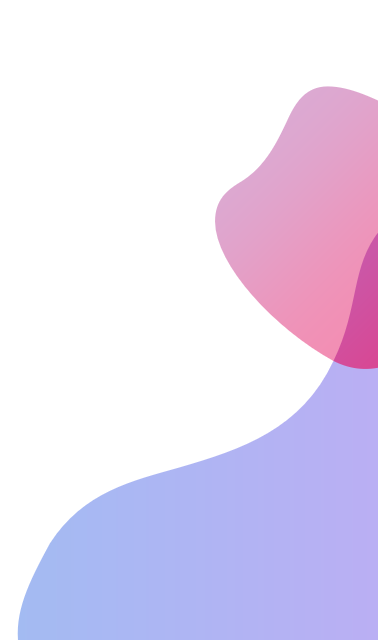
This background is drawn by a WebGL 2 fragment shader. Its source:

```glsl
#version 300 es
precision highp float;
// Two translucent gradient blobs, a periwinkle hill and a pink petal, on white.
uniform vec2 u_resolution;
out vec4 fragColor;

// Closed outlines as chained cubic Bezier curves, in units of canvas height.
const vec2 HILL[19] = vec2[19](
  vec2(.029, -.009), vec2(.022, .043), vec2(.044, .0885),
  vec2(.078, .151), vec2(.130, .232), vec2(.208, .249),
  vec2(.280, .2695), vec2(.378, .298), vec2(.471, .329),
  vec2(.521, .436), vec2(.5625, .521), vec2(.547, .583),
  vec2(.594, .641), vec2(.677, .740), vec2(.677, -.042),
  vec2(.651, -.042), vec2(.4, -.04), vec2(.2, -.03), vec2(.029, -.009));

const vec2 PETAL[19] = vec2[19](
  vec2(.625, .826), vec2(.586, .846), vec2(.547, .865),
  vec2(.512, .865), vec2(.477, .865), vec2(.461, .839),
  vec2(.448, .810), vec2(.432, .776), vec2(.414, .740),
  vec2(.378, .717), vec2(.354, .703), vec2(.336, .6875),
  vec2(.336, .654), vec2(.336, .586), vec2(.430, .486),
  vec2(.521, .436), vec2(.544, .4245), vec2(.570, .419), vec2(.602, .428));

vec2 bezier(vec2 a, vec2 b, vec2 c, vec2 d, float t) {
  float u = 1.0 - t;
  return u * u * u * a + 3.0 * u * u * t * b + 3.0 * u * t * t * c + t * t * t * d;
}

// Signed distance to an outline, negative inside (even-odd crossing test).
float outlineDistance(vec2 p, vec2 pts[19]) {
  float nearest = 1e3, side = 1.0;
  vec2 a = pts[18];
  for (int curve = 0; curve < 18; curve += 3) {
    for (int k = 0; k <= 16; k++) {
      vec2 b = bezier(pts[curve], pts[curve + 1], pts[curve + 2], pts[curve + 3], float(k) / 16.0);
      vec2 edge = b - a, toP = p - a;
      vec2 gap = toP - edge * clamp(dot(toP, edge) / max(dot(edge, edge), 1e-9), 0.0, 1.0);
      nearest = min(nearest, dot(gap, gap));
      if ((a.y > p.y) != (b.y > p.y) && toP.x < edge.x * toP.y / edge.y) side = -side;
      a = b;
    }
  }
  return side * sqrt(nearest);
}

float coverage(float dist) {
  return clamp(0.5 - dist * u_resolution.y, 0.0, 1.0);
}

void main() {
  vec2 p = gl_FragCoord.xy / u_resolution.y;
  float hill = coverage(outlineDistance(p, HILL));
  float petal = coverage(outlineDistance(p, PETAL));

  // Horizontal blue to lilac, and pinks deepening toward the lower right
  float diagonal = p.x + 1.0 - p.y;
  vec3 hillColor = mix(vec3(.635, .735, .95), vec3(.73, .685, .955), clamp(p.x / .59, 0.0, 1.0));
  vec3 petalColor = mix(vec3(.86, .665, .825), vec3(.95, .56, .705), smoothstep(.58, 1.1, diagonal));
  vec3 overlapColor = mix(vec3(.795, .34, .655), vec3(.847, .28, .58), clamp((diagonal - .977) / .183, 0.0, 1.0));

  vec3 color = mix(vec3(1.0), hillColor, hill);
  color = mix(color, mix(petalColor, overlapColor, hill), petal);
  fragColor = vec4(color, 1.0);
}
```
